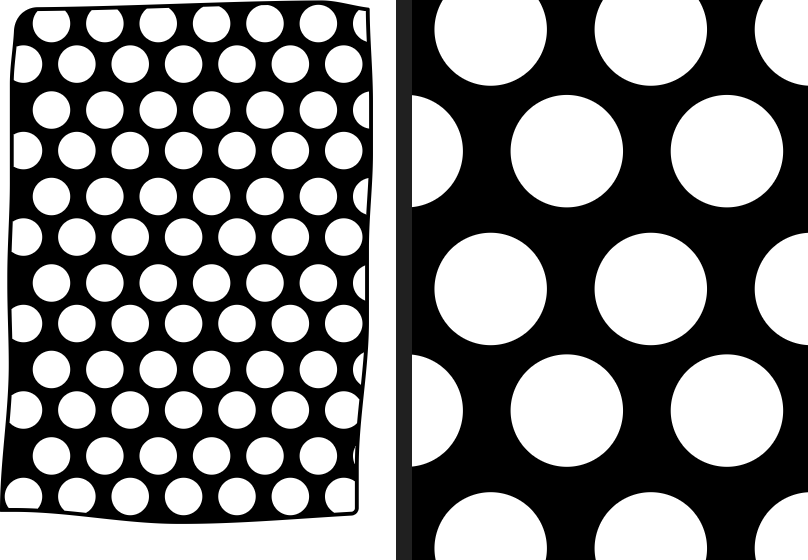
Left, the full canvas; right, a detail of the centre.
This pattern is drawn by a Shadertoy shader. Its source:

```glsl
// Signed distance to a lattice of dots that starts at the given centre
float dotLattice(vec2 p, vec2 firstCentre) {
    vec2 pitch = vec2(73.2, 118.6);
    vec2 cell = max(round((p - firstCentre) / pitch), 0.0);
    return length(p - firstCentre - cell * pitch) - 25.7;
}

// Approximate signed distance to the uneven, hand-cut panel
float wobblyPanel(vec2 p) {
    float left = 19.5 - 6.0 * smoothstep(30.0, 115.0, p.y)
                      - 3.5 * smoothstep(250.0, 380.0, p.y)
                      + 2.0 * smoothstep(390.0, 500.0, p.y)
                      - 12.0 * smoothstep(500.0, 700.0, p.y);
    float right = 507.0 + 4.5 * smoothstep(10.0, 140.0, p.y)
                        - 5.5 * smoothstep(210.0, 340.0, p.y)
                        - 14.0 * smoothstep(440.0, 640.0, p.y);
    float top = 10.0 - 9.5 * smoothstep(20.0, 460.0, p.x)
                     + 11.0 * smoothstep(440.0, 520.0, p.x);
    float bottom = 702.0 + 16.5 * smoothstep(20.0, 245.0, p.x)
                         - 15.0 * smoothstep(250.0, 590.0, p.x);

    // Each corner has its own rounding
    bool onLeft = p.x < 255.0;
    bool onTop = p.y < 360.0;
    float radius = onLeft ? (onTop ? 32.0 : 1.0) : (onTop ? 2.0 : 10.0);
    vec2 edge = vec2(max(left - p.x, p.x - right), max(top - p.y, p.y - bottom)) + radius;
    return length(max(edge, 0.0)) + min(max(edge.x, edge.y), 0.0) - radius;
}

void mainImage(out vec4 fragColor, in vec2 fragCoord) {
    // The canvas is 768 units tall, with y running downward
    float pixel = 768.0 / iResolution.y;
    vec2 p = vec2(fragCoord.x, iResolution.y - fragCoord.y) * pixel;

    // Two offset lattices form the staggered rows
    float dots = min(dotLattice(p, vec2(70.6, 32.3)), dotLattice(p, vec2(32.2, 87.9)));
    float panel = wobblyPanel(p);

    // The dots stop short of the panel edge, leaving a black rim
    float holes = max(dots, panel + 5.3);
    float ink = clamp(0.5 - max(panel, -holes) / pixel, 0.0, 1.0);
    fragColor = vec4(vec3(1.0 - ink), 1.0);
}
```
